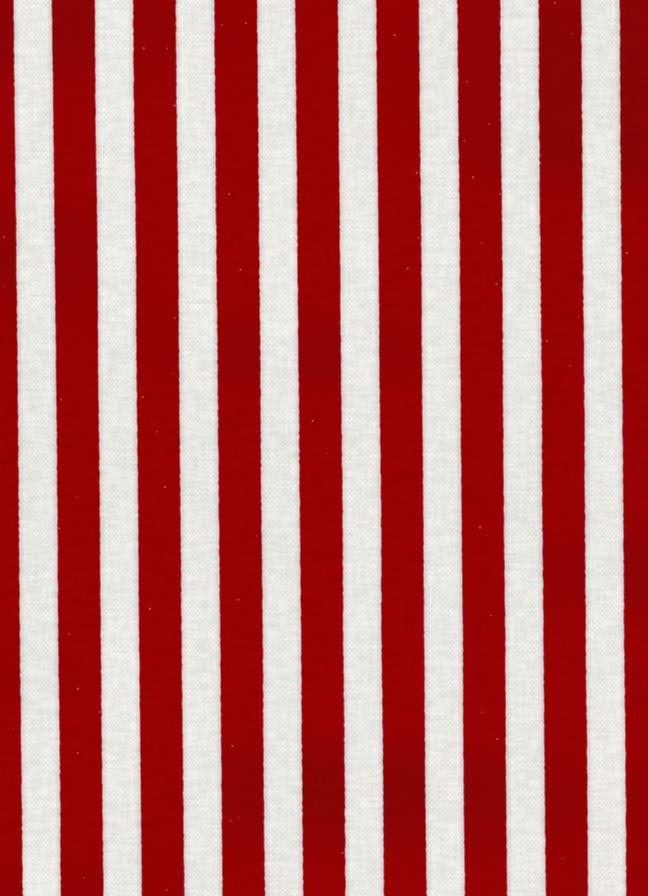
Write a Shadertoy shader that draws this pattern.

```glsl
// Woven cotton with eight white vertical stripes on deep red, leaning slightly.
// Stripes are a repeated signed distance with thread-frayed edges; the cloth adds
// a plain weave, uneven threads, soft tonal bands and sparse pale lint.
#define RED        vec3(0.592, 0.008, 0.018)
#define DARK_RED   vec3(0.535, 0.018, 0.020)
#define WHITE      vec3(0.918, 0.916, 0.896)
#define SHADE      vec3(0.840, 0.805, 0.820)
#define FIRST      vec2(0.0647, 0.0508)  // first stripe centre: bottom, top
#define PERIOD     vec2(0.1246, 0.1251)  // stripe spacing: bottom, top
#define HALF_WIDTH 0.0297
#define FRAY       0.0012
#define THREADS    260.0
#define LINT       0.012

float hash(vec2 p) {
    vec3 q = fract(vec3(p.xyx) * 0.1031);
    q += dot(q, q.yzx + 33.33);
    return fract((q.x + q.y) * q.z);
}

float noise(vec2 p) {
    vec2 i = floor(p), f = fract(p);
    f = f * f * (3.0 - 2.0 * f);
    return mix(mix(hash(i), hash(i + vec2(1, 0)), f.x),
               mix(hash(i + vec2(0, 1)), hash(i + vec2(1, 1)), f.x), f.y);
}

// Signed distance to the nearest white stripe; v runs from bottom to top.
float stripeDistance(float x, float v) {
    float period = mix(PERIOD.x, PERIOD.y, v);
    float offset = x - mix(FIRST.x, FIRST.y, v);
    return abs(offset - period * round(offset / period)) - HALF_WIDTH;
}

// Plain weave, faded out when the threads are finer than the pixels.
float weave(vec2 p, float pixel) {
    vec2 s = sin(3.14159 * THREADS * p);
    return s.x * s.y * (1.0 - smoothstep(0.5, 1.0, THREADS * pixel));
}

// Thickness variation along the crosswise and lengthwise threads.
float threadGrain(vec2 p) {
    float weft = noise(p * THREADS * vec2(0.22, 1.0));
    float warp = noise(p * THREADS * vec2(1.0, 0.22) + 57.0);
    return 0.6 * weft + 0.4 * warp - 0.5;
}

// Pale flecks scattered one per chosen cell.
float lint(vec2 p, float pixel) {
    vec2 g = p * 80.0, cell = floor(g);
    vec2 centre = 0.25 + 0.5 * vec2(hash(cell + 11.0), hash(cell + 29.0));
    float radius = mix(0.06, 0.16, hash(cell + 43.0));
    float soft = 80.0 * pixel;
    float dotMask = 1.0 - smoothstep(radius - 0.5 * soft, radius + 0.5 * soft,
                                     length(fract(g) - centre));
    return dotMask * step(1.0 - LINT, hash(cell));
}

void mainImage(out vec4 fragColor, in vec2 fragCoord) {
    float pixel = 1.0 / iResolution.x;
    vec2 p = fragCoord * pixel;
    float v = fragCoord.y / iResolution.y;

    // Stripe edge with a slow wander and a step at each thread
    float wander = (noise(p * vec2(16.0, 5.0)) - 0.5) * 0.0012;
    float fray = (noise(p * vec2(30.0, THREADS * 0.7)) - 0.5) * FRAY;
    float d = stripeDistance(p.x + wander, v) + fray;
    float blur = 0.0009 + 0.7 * pixel;
    float white = 1.0 - smoothstep(-blur, blur, d);

    // Cloth relief
    float grain = threadGrain(p);
    float relief = weave(p, pixel);

    // Dyed ground with broad, mostly horizontal tonal bands
    float bands = noise(p * vec2(2.0, 6.0) + 7.0);
    float dark = smoothstep(0.50, 0.95, bands + 0.35 * grain + 0.12 * v);
    vec3 red = mix(RED, DARK_RED, dark);
    red *= 1.0 + 0.08 * grain + 0.025 * relief;
    red = mix(red, vec3(0.80, 0.45, 0.46), 0.6 * lint(p, pixel));

    // Undyed stripe, cooler and greyer toward its edges
    float edge = smoothstep(-0.010, 0.0, d);
    vec3 cotton = mix(WHITE, SHADE, 0.85 * edge);
    cotton *= 1.0 + 0.09 * grain + 0.025 * relief;
    cotton -= 0.02 * (noise(p * vec2(5.0, 3.0)) - 0.4);

    fragColor = vec4(clamp(mix(red, cotton, white), 0.0, 1.0), 1.0);
}
```
